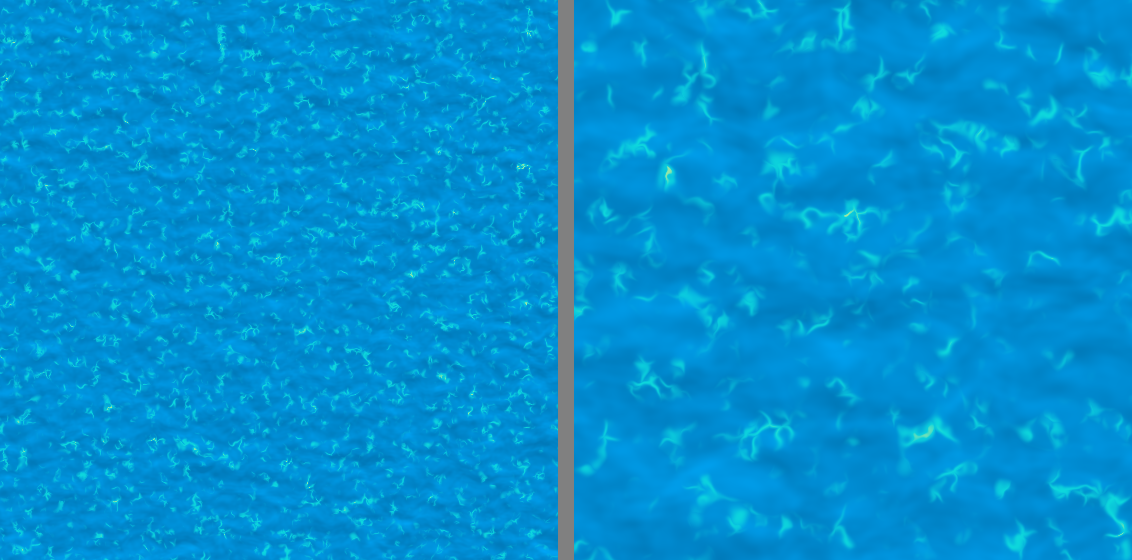
Left: the whole. Right: its middle third, enlarged.
This texture is drawn by a WebGL 2 fragment shader. Its source:

```glsl
#version 300 es
precision highp float;
// Sunlit pool water: a relief-lit swell of slightly stretched gradient noise,
// overlaid with small broken caustic threads taken from warped Voronoi
// borders and a few warm glints where the threads are brightest.

uniform vec2 u_resolution;
out vec4 fragColor;

const vec3 DEEP_BLUE = vec3(0.0, 0.48, 0.73);
const vec3 SKY_BLUE = vec3(0.0, 0.64, 0.95);
const vec3 HALO_BLUE = vec3(0.0, 0.69, 0.95);
const vec3 CAUSTIC_CYAN = vec3(0.06, 0.88, 0.86);
const vec3 WARM_GLINT = vec3(0.78, 0.92, 0.58);

// Integer hash of a lattice cell, giving two values in 0..1
vec2 hash2(vec2 cell) {
    uvec2 v = uvec2(ivec2(cell)) * 1664525u + 1013904223u;
    v.x += v.y * 1664525u;
    v.y += v.x * 1664525u;
    v ^= v >> 16u;
    v.x += v.y * 1664525u;
    v.y += v.x * 1664525u;
    v ^= v >> 16u;
    return vec2(v & 65535u) / 65535.0;
}

float cornerSlope(vec2 cell, vec2 offset) {
    float angle = 6.28318 * hash2(cell).x;
    return dot(vec2(cos(angle), sin(angle)), offset);
}

// Signed gradient noise
float noise(vec2 p) {
    vec2 i = floor(p), f = fract(p);
    vec2 u = f * f * f * (f * (f * 6.0 - 15.0) + 10.0);
    vec2 e = vec2(1.0, 0.0);
    float low = mix(cornerSlope(i, f), cornerSlope(i + e, f - e), u.x);
    float high = mix(cornerSlope(i + e.yx, f - e.yx),
                     cornerSlope(i + 1.0, f - 1.0), u.x);
    return mix(low, high, u.y);
}

vec2 noise2(vec2 p) {
    return vec2(noise(p), noise(p + vec2(71.3, 38.7)));
}

// Wave height: octaves drawn out sideways
float swell(vec2 p) {
    p += 0.014 * noise2(p * 19.0);
    vec2 frequency = vec2(13.0, 21.0);
    float amplitude = 0.5, height = 0.0;
    for (int octave = 0; octave < 4; octave++) {
        height += amplitude * noise(p * frequency + float(octave) * 19.7);
        frequency *= 1.95;
        amplitude *= 0.56;
    }
    return height;
}

// Gap between the two nearest Voronoi points, zero on cell borders
float borderGap(vec2 p) {
    vec2 i = floor(p), f = fract(p);
    float nearest = 8.0, second = 8.0;
    for (int y = -1; y <= 1; y++) {
        for (int x = -1; x <= 1; x++) {
            vec2 cell = vec2(x, y);
            float d = length(cell + hash2(i + cell) - f);
            second = min(second, max(nearest, d));
            nearest = min(nearest, d);
        }
    }
    return second - nearest;
}

// Patchy visibility that breaks the network into short threads
float patches(vec2 p, float threshold) {
    float n = 0.35 * noise(p * vec2(19.0, 23.0)) + 0.8 * noise(p * 49.0 + 9.4);
    return smoothstep(threshold, threshold + 0.36, n);
}

// x: thread brightness, y: soft halo around it
vec2 caustics(vec2 p, float frequency, float width, float threshold) {
    vec2 q = p * frequency;
    q += 0.6 * noise2(q * 1.3) + 0.25 * noise2(q * 2.9);
    float gap = borderGap(q) / (frequency * width);
    float visible = patches(p, threshold);
    return visible * vec2(exp(-gap * gap), exp(-0.4 * gap));
}

void main() {
    vec2 p = gl_FragCoord.xy / u_resolution.y + 3.0;

    // Swell lit along the vertical slope
    vec2 tilt = vec2(0.0015, 0.005);
    float slope = swell(p + tilt) - swell(p - tilt);
    float tone = 0.40 + 1.35 * slope + 0.3 * swell(p);
    vec3 color = mix(DEEP_BLUE, SKY_BLUE, clamp(tone, 0.0, 1.1));

    // Coarse and fine threads over their halo
    vec2 coarse = caustics(p, 37.0, 0.0040, 0.07);
    vec2 fine = caustics(p + 5.3, 62.0, 0.0036, 0.11);
    vec2 light = max(coarse, fine);
    color = mix(color, HALO_BLUE, 0.5 * light.y);
    color = mix(color, CAUSTIC_CYAN, 0.85 * light.x);

    // Rare warm glints at the strongest points
    float glint = smoothstep(0.86, 1.0, light.x)
                * smoothstep(0.1, 0.4, noise(p * 37.0 + 2.6));
    color = mix(color, WARM_GLINT, 0.8 * glint);

    fragColor = vec4(color, 1.0);
}
```
